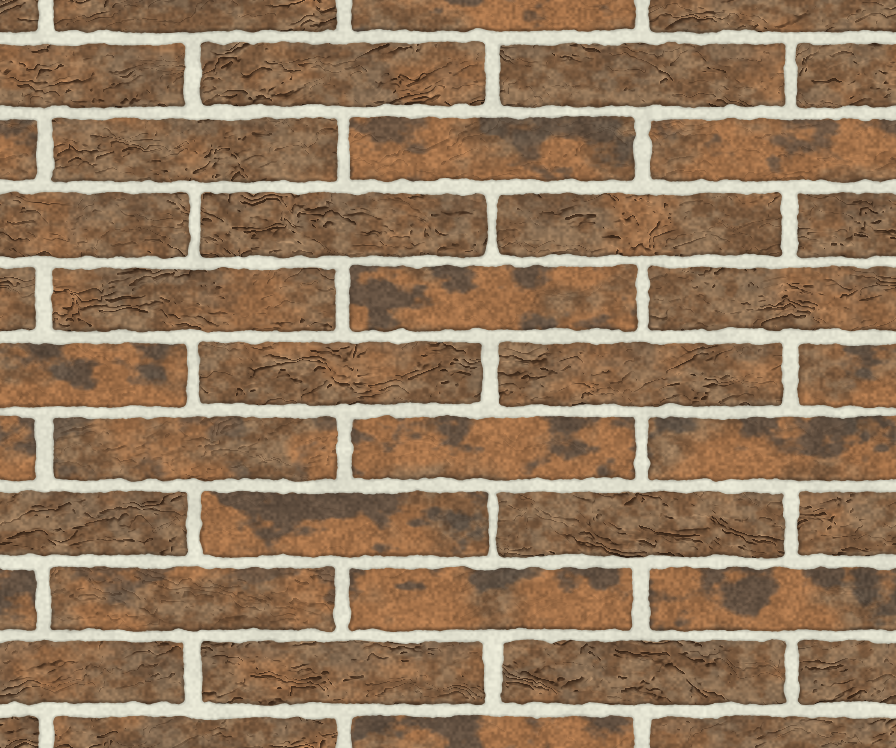
Give the GLSL for this texture, as a Shadertoy shader.

```glsl
const vec2 REPEATS = vec2(3.0, 10.0);   // bricks across, courses down
const float BRICK_ASPECT = 4.0;         // cell width in course heights
const vec2 HALF_BRICK = vec2(1.902, 0.418);
const float JOINT_START = 0.148;

const vec3 MORTAR = vec3(0.885, 0.88, 0.81);
const vec3 BROWN = vec3(0.49, 0.36, 0.25);
const vec3 TAN = vec3(0.55, 0.44, 0.33);
const vec3 ORANGE = vec3(0.65, 0.45, 0.29);
const vec3 CHARCOAL = vec3(0.30, 0.27, 0.24);
const vec3 CREVICE = vec3(0.19, 0.12, 0.07);

float hash(vec2 p) {
    vec3 a = fract(p.xyx * 0.1031);
    a += dot(a, a.yzx + 33.33);
    return fract((a.x + a.y) * a.z);
}

// Value noise whose lattice wraps after a whole number of cells
float noise(vec2 p, vec2 period) {
    vec2 cell = floor(p), f = fract(p);
    f = f * f * (3.0 - 2.0 * f);
    vec2 a = mod(cell, period), b = mod(cell + 1.0, period);
    return mix(mix(hash(a), hash(vec2(b.x, a.y)), f.x),
               mix(hash(vec2(a.x, b.y)), hash(b), f.x), f.y);
}

float fbm(vec2 p, vec2 period) {
    float sum = 0.0, weight = 0.533;
    for (int i = 0; i < 4; i++) {
        sum += weight * noise(p, period);
        p *= 2.0;
        period *= 2.0;
        weight *= 0.5;
    }
    return sum;
}

float localFbm(vec2 p) {
    return fbm(p, vec2(256.0));
}

float roundedBox(vec2 p, vec2 halfSize, float radius) {
    vec2 d = abs(p) - halfSize + radius;
    return length(max(d, 0.0)) + min(max(d.x, d.y), 0.0) - radius;
}

// Height of the split clay, layered along a slanted grain
float cleftHeight(vec2 p, vec2 seed, float slope) {
    vec2 grain = vec2(p.x * 1.4, (p.y + slope * p.x) * 3.2) + seed;
    grain += 1.1 * (localFbm(p * 2.3 + seed.yx) - 0.5);
    return localFbm(grain);
}

// x: shadow under a ledge, y: light on its lip
vec2 ledges(vec2 p, vec2 seed, float slope, float depth) {
    float h = cleftHeight(p, seed, slope);
    float rise = (cleftHeight(p + vec2(-0.01, 0.03), seed, slope) - h) / 0.03;
    float layer = fract(h * 7.0);
    float facing = smoothstep(0.1, 0.9, rise);
    float shadow = smoothstep(mix(0.8, 0.35, depth), 0.9, layer)
                 * (1.0 - smoothstep(0.95, 1.0, layer));
    float lip = 1.0 - smoothstep(0.0, 0.35, layer);
    return vec2(shadow, lip) * facing;
}

vec3 brickColor(vec2 p, vec2 id, float grain, float edge) {
    vec2 seed = floor(200.0 * vec2(hash(id + 3.1), hash(id + 17.7)));
    float roughness = smoothstep(0.15, 0.5, hash(id + 41.3));
    float slope = mix(-0.12, 0.38, hash(id + 29.5));
    float patches = localFbm(p * vec2(1.1, 1.7) + seed);
    float mottle = localFbm(p * vec2(5.0, 7.0) + seed.yx);

    // Fired clay tones
    vec3 color = mix(BROWN, TAN, smoothstep(0.3, 0.65, mottle));
    float warmth = smoothstep(0.38, 0.68, patches + 0.2 * (0.6 - roughness));
    color = mix(color, ORANGE, warmth * mix(0.95, 0.65, roughness));

    // Scorching gathers at the upper edge of smoother bricks
    float scorch = localFbm(p * vec2(2.0, 3.0) + seed + 61.0) + 0.3 * p.y;
    scorch = smoothstep(0.52, 0.72, scorch + 0.25 * (mottle - 0.5));
    color = mix(color, CHARCOAL, scorch * mix(0.75, 0.2, roughness));

    // Flaked relief, uneven within each brick
    float depth = smoothstep(0.35, 0.65, localFbm(p * vec2(1.3, 2.2) + seed + 97.0));
    vec2 relief = ledges(p, seed, slope, depth);
    float strength = mix(0.12, 1.0, roughness) * mix(0.35, 1.0, depth);
    color *= 1.0 + 0.15 * relief.y * strength;
    color = mix(color, CREVICE, 0.85 * relief.x * strength);

    // Sandy grain and worn rim, darker where it faces down
    color *= 0.99 + 0.28 * (grain - 0.5) + 0.25 * (mottle - 0.5);
    float rim = smoothstep(-0.06, 0.0, edge);
    float under = smoothstep(0.25, -0.4, p.y);
    return color * (1.0 - rim * mix(0.06, 0.32, under));
}

void mainImage(out vec4 fragColor, in vec2 fragCoord) {
    vec2 uv = fragCoord / iResolution.xy;
    float pixel = REPEATS.y / iResolution.y;

    // Running bond: alternate courses shift by half a brick
    vec2 grid = uv * REPEATS + vec2(0.0, 0.5);
    float course = floor(grid.y);
    grid.x -= JOINT_START + 0.5 * mod(course, 2.0);
    vec2 id = mod(floor(grid), REPEATS);
    vec2 p = (fract(grid) - 0.5) * vec2(BRICK_ASPECT, 1.0);

    // Hand-made size, position and ragged outline
    vec2 shift = vec2(hash(id + 7.3), hash(id + 11.9)) - 0.5;
    vec2 size = HALF_BRICK + vec2(0.04, 0.02) * (hash(id + 23.1) - 0.5);
    float edge = roundedBox(p - shift * vec2(0.06, 0.03), size, 0.05);
    edge += 0.09 * (localFbm(p * 5.0 + id * 19.0 + 40.0) - 0.5);

    // Mortar with sand grain, soft mottling and contact shade
    float grain = noise(uv * vec2(300.0, 250.0), vec2(300.0, 250.0));
    float cloud = fbm(uv * vec2(36.0, 30.0), vec2(36.0, 30.0));
    vec3 mortar = MORTAR * (1.0 + 0.08 * (grain - 0.5) + 0.1 * (cloud - 0.5));
    mortar *= 1.0 - 0.16 * (1.0 - smoothstep(0.0, 0.04, edge));

    vec3 brick = brickColor(p, id, grain, edge);
    float coverage = 1.0 - smoothstep(-0.7 * pixel, 0.7 * pixel, edge);
    fragColor = vec4(mix(mortar, brick, coverage), 1.0);
}
```
